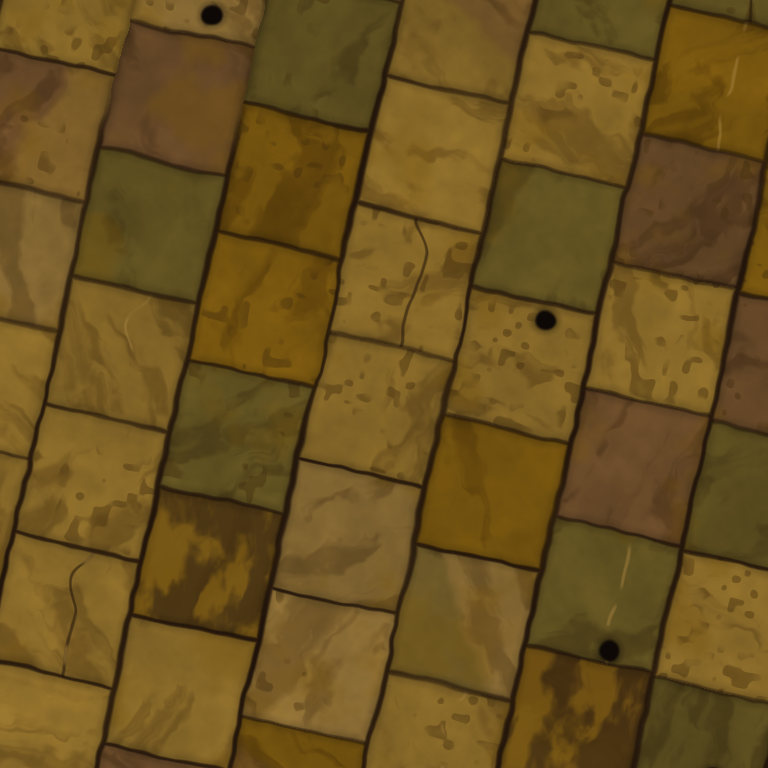
Write a three.js fragment shader that draws this texture.

```glsl
// Weathered ochre stone tiles in slanted, staggered courses with dark joints and a few drilled holes.
varying vec2 vUv;

const float TILE = 0.1706;                 // tile side in canvas units
const vec2 ACROSS = vec2(0.976, -0.2177);  // direction of the rows
const vec2 DOWN = vec2(-0.2177, -0.976);   // direction of the columns
const vec3 OCHRE = vec3(0.53, 0.41, 0.16);
const vec3 TAN = vec3(0.55, 0.43, 0.21);
const vec3 MAUVE = vec3(0.41, 0.29, 0.16);
const vec3 OLIVE = vec3(0.38, 0.32, 0.13);
const vec3 AMBER = vec3(0.46, 0.33, 0.06);
const vec3 STAIN = vec3(0.25, 0.17, 0.05);
const vec3 JOINT = vec3(0.12, 0.07, 0.035);
const vec3 HOLE = vec3(0.05, 0.03, 0.02);

float hash(vec2 p) {
  vec3 q = fract(p.xyx * 0.1031);
  q += dot(q, q.yzx + 33.33);
  return fract((q.x + q.y) * q.z);
}

float noise(vec2 p) {
  vec2 i = floor(p), f = fract(p);
  f = f * f * (3.0 - 2.0 * f);
  return mix(mix(hash(i), hash(i + vec2(1.0, 0.0)), f.x),
             mix(hash(i + vec2(0.0, 1.0)), hash(i + vec2(1.0)), f.x), f.y);
}

float fbm(vec2 p) {
  float sum = 0.0, amp = 0.5;
  for (int i = 0; i < 4; i++) {
    sum += amp * noise(p);
    p = mat2(1.6, 1.2, -1.2, 1.6) * p + 7.3;
    amp *= 0.5;
  }
  return sum / 0.9375;
}

// Offset of each column: alternate half steps, with the last column slipped
float stagger(float col) {
  float slip = 0.57 * step(2.5, col);
  return mix(0.70, 0.15, mod(col, 2.0)) + slip + 0.04 * (hash(vec2(col, 4.0)) - 0.5);
}

vec3 tileColour(vec2 id) {
  float pick = hash(id + 31.7);
  vec3 c = mix(OCHRE, TAN, step(0.42, pick));
  c = mix(c, MAUVE, step(0.62, pick));
  c = mix(c, OLIVE, step(0.80, pick));
  c = mix(c, AMBER, step(0.91, pick));
  return c * mix(0.92, 1.05, hash(id + 5.1));
}

// Cloudy mottling, bedding bands, rust and small pits of one tile
vec3 stone(vec2 f, vec2 id) {
  vec2 p = f + 19.0 * vec2(hash(id + 2.3), hash(id + 8.9));
  float cloud = fbm(p * 2.6);
  float grain = fbm(p * 11.0);
  float turn = 6.2832 * hash(id + 12.0);
  vec2 axis = vec2(cos(turn), sin(turn));
  float along = dot(f - 0.5, axis), side = dot(f - 0.5, vec2(-axis.y, axis.x));
  float band = fbm(vec2(along * 1.3, side * 5.0) + 9.0 * cloud * 0.2 + p);

  vec3 c = tileColour(id);
  float split = smoothstep(-0.06, 0.06, side + 0.35 * (cloud - 0.5));
  c = mix(c, tileColour(id + 40.0), split * 0.6 * step(0.72, hash(id + 21.0)));
  c *= 0.82 + 0.24 * cloud + 0.10 * grain;
  c = mix(c, c * vec3(0.79, 0.76, 0.72), 0.8 * smoothstep(0.52, 0.72, band));
  c = mix(c, AMBER, 0.35 * smoothstep(0.55, 0.75, fbm(p * 1.9 + 3.0)));

  float figured = step(0.94, hash(id + 14.0));
  float flame = fbm(vec2(f.x * 5.0, f.y * 1.8) + p + cloud);
  c = mix(c, mix(STAIN, AMBER, smoothstep(0.35, 0.6, flame)), 0.8 * figured);
  float pits = smoothstep(0.66, 0.78, noise(p * 13.0)) * step(0.6, hash(id + 17.0));
  c = mix(c, STAIN, 0.40 * pits * smoothstep(0.45, 0.6, cloud));

  // hairline crack in a few tiles, pale scratch in others
  float wander = f.x - 0.55 - 0.14 * (noise(vec2(f.y * 4.0, id.x)) - 0.5);
  float crack = 1.0 - smoothstep(0.004, 0.02, abs(wander));
  c = mix(c, JOINT, 0.55 * crack * step(0.94, hash(id + 51.0)));
  float scratch = crack * smoothstep(0.5, 0.7, noise(f * vec2(2.0, 6.0) + id));
  return mix(c, TAN * 1.15, 0.5 * scratch * step(0.86, hash(id + 63.0)));
}

float line(float d, float halfWidth) {
  return 1.0 - smoothstep(halfWidth * 0.35, halfWidth * 1.9, d);
}

void main() {
  // Tile grid with slightly uneven edges
  vec2 q = vUv - 0.5;
  vec2 g = vec2(dot(q, ACROSS), dot(q, DOWN)) / TILE + vec2(0.51, 0.0);
  vec2 w = g + 0.035 * (vec2(noise(g * 2.3), noise(g * 2.3 + 50.0)) - 0.5)
             + 0.018 * (vec2(noise(g * 9.0), noise(g * 9.0 + 20.0)) - 0.5);
  float col = floor(w.x);
  w.y -= stagger(col);
  vec2 id = vec2(col, floor(w.y));
  vec2 f = fract(w);
  vec2 edge = min(f, 1.0 - f);

  // Stone, with darkened rims
  vec3 c = stone(f, id);
  float rim = min(edge.x, edge.y);
  c *= 1.0 - 0.16 * (1.0 - smoothstep(0.0, 0.09, rim));

  // Joints of varying depth, worn away at the upper left
  float worn = smoothstep(0.09, 0.17, length((vUv - vec2(0.24, 0.93)) * vec2(0.9, 1.1)));
  float depth = mix(0.65, 1.0, noise(g * 1.4 + 30.0));
  float upright = line(edge.x, mix(0.012, 0.024, noise(g * 1.7))) * mix(0.15, 1.0, worn);
  float level = line(edge.y, mix(0.010, 0.019, noise(g * 1.9 + 8.0)));
  level *= mix(0.55, 1.0, hash(vec2(col, floor(w.y + 0.5)) + 70.0));
  float corner = line(edge.x + edge.y, 0.035) * worn;
  c = mix(c, JOINT, depth * max(max(upright, level), corner));

  // Drilled holes along one diagonal of tiles
  vec2 centre = vec2(0.62, fract(0.767 * col - 0.637));
  float drilled = step(abs(id.x - id.y - 2.0), 0.5) * step(1.0, abs(col + 0.5));
  float r = length(f - centre);
  c *= 1.0 - 0.25 * drilled * (1.0 - smoothstep(0.07, 0.14, r));
  c = mix(c, HOLE, drilled * (1.0 - smoothstep(0.058, 0.092, r)));

  gl_FragColor = vec4(c, 1.0);
}
```
